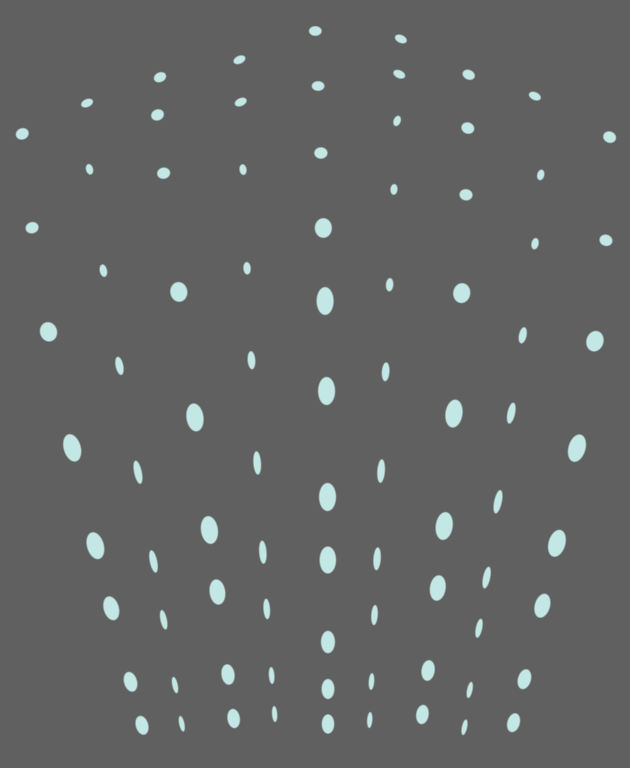
Give the GLSL for this pattern, as a WebGL 2 fragment shader.

```glsl
#version 300 es
precision highp float;
// Pale ellipses strung along nine curved rails that fan out over flat grey.
// Mirrored rails share one row profile, skewed left and right by a bell curve;
// dot size and tilt follow from height and rail number.

uniform vec2 u_resolution;
out vec4 fragColor;

const vec2 CANVAS = vec2(630.0, 768.0);   // layout units, y measured downward
const vec3 GREY = vec3(0.378);
const vec3 MINT = vec3(0.765, 0.905, 0.893);

// Half axes of a dot at relative height h; fall = (centre, half width) of the shrink zone
vec2 dotRadii(float h, bool heavy, vec2 fall) {
  vec2 low  = heavy ? vec2(6.2, 9.6)  : vec2(2.6, 7.8);
  vec2 mid  = heavy ? vec2(8.5, 14.0) : vec2(3.8, 11.8);
  vec2 high = heavy ? vec2(6.5, 5.6)  : vec2(3.5, 5.3);
  vec2 top  = heavy ? vec2(6.3, 4.8)  : vec2(6.2, 3.9);
  vec2 r = mix(low, mid, smoothstep(0.0, 0.3, h));
  r.x = mix(r.x, high.x, smoothstep(fall.x, fall.x + fall.y, h));
  r.y = mix(r.y, high.y, smoothstep(fall.x - fall.y, fall.x + fall.y, h));
  return mix(r, top, smoothstep(0.865, 0.89, h));
}

// Soft coverage of a tilted ellipse
float ellipse(vec2 q, vec2 r, float angle, float edge) {
  float c = cos(angle), s = sin(angle);
  q = vec2(c * q.x + s * q.y, c * q.y - s * q.x);
  float k = length(q / r);
  float d = (k - 1.0) * k / max(length(q / (r * r)), 1e-4);
  return 1.0 - smoothstep(-edge, edge, d);
}

// rail = (foot x, slope, curl, curl power); skew = (base, bell height, bell row, bell width)
float column(vec2 p, float edge, float index, int count, float rows[11],
             vec4 rail, vec4 skew, vec2 fall) {
  float side = sign(index);
  bool heavy = mod(abs(index), 2.0) < 0.5;
  float cover = 0.0;
  for (int i = 0; i < count; i++) {
    float u = (float(i) - skew.z) / skew.w;
    float y = rows[i] + side * (skew.x + skew.y * exp(-u * u));
    float h = max((725.0 - y) / 700.0, 0.0);
    float x = rail.x + rail.y * h + rail.z * pow(h, rail.w);
    float tilt = mix(-0.07 * index, -0.42 * side, smoothstep(0.75, 0.9, h));
    vec2 q = vec2(p.x - x, y - p.y);
    cover = max(cover, ellipse(q, dotRadii(h, heavy, fall), tilt, edge));
  }
  return cover;
}

// Two rails that share rows and skew on opposite sides
float columnPair(vec2 p, float edge, float index, ivec2 counts, float rows[11],
                 vec4 leftRail, vec4 rightRail, vec4 skew, vec2 fall) {
  return max(column(p, edge, -index, counts.x, rows, leftRail, skew, fall),
             column(p, edge, index, counts.y, rows, rightRail, skew, fall));
}

void main() {
  float unit = CANVAS.y / u_resolution.y;
  vec2 p = (gl_FragCoord.xy - 0.5 * u_resolution) * unit;
  p = vec2(0.5 * CANVAS.x + p.x, 0.5 * CANVAS.y - p.y);
  float edge = max(1.1, 0.75 * unit);

  // Row profiles, from the foot upward
  float spine[11] = float[11](724.0, 689.0, 642.0, 560.0, 497.0, 391.0,
                              301.0, 228.0, 153.0, 86.0, 31.0);
  float innerThin[11] = float[11](717.0, 678.5, 612.0, 555.5, 467.0, 366.0,
                                  276.5, 179.5, 111.5, 67.0, 34.0);
  float innerHeavy[11] = float[11](716.5, 672.5, 590.0, 528.0, 415.5, 292.5,
                                   184.0, 121.5, 76.0, 0.0, 0.0);
  float outerThin[11] = float[11](725.5, 687.5, 624.0, 569.5, 487.0, 389.5,
                                  303.0, 206.5, 139.0, 67.0, 0.0);
  float outerHeavy[11] = float[11](724.0, 680.5, 607.0, 544.5, 448.0, 336.5,
                                   234.0, 135.5, 0.0, 0.0, 0.0);

  // Centre rail, then the mirrored pairs outward
  vec2 thinFall = vec2(0.54, 0.21);
  float cover = column(p, edge, 0.0, 11, spine, vec4(328.0, 0.0, -13.0, 3.0),
                       vec4(0.0, 0.0, 0.0, 1.0), vec2(0.71, 0.12));
  cover = max(cover, columnPair(p, edge, 1.0, ivec2(10, 11), innerThin,
    vec4(275.5, -56.0, 19.0, 2.0), vec4(369.5, 32.0, 0.0, 1.0),
    vec4(3.0, 7.0, 7.3, 2.4), thinFall));
  cover = max(cover, columnPair(p, edge, 2.0, ivec2(9), innerHeavy,
    vec4(234.5, -90.0, 90.0, 30.0), vec4(421.0, 95.0, -47.0, 2.0),
    vec4(-2.0, 14.0, 6.3, 1.0), vec2(0.62, 0.13)));
  cover = max(cover, columnPair(p, edge, 3.0, ivec2(9, 10), outerThin,
    vec4(182.0, -122.0, 44.0, 10.0), vec4(464.5, 105.0, -70.0, 10.0),
    vec4(1.5, 36.0, 7.3, 3.3), thinFall));
  cover = max(cover, columnPair(p, edge, 4.0, ivec2(8), outerHeavy,
    vec4(142.0, -186.0, 62.0, 3.0), vec4(513.0, 175.0, -85.0, 3.0),
    vec4(-1.3, 8.0, 5.7, 1.3), vec2(0.56, 0.13)));

  fragColor = vec4(mix(GREY, MINT, cover), 1.0);
}
```
